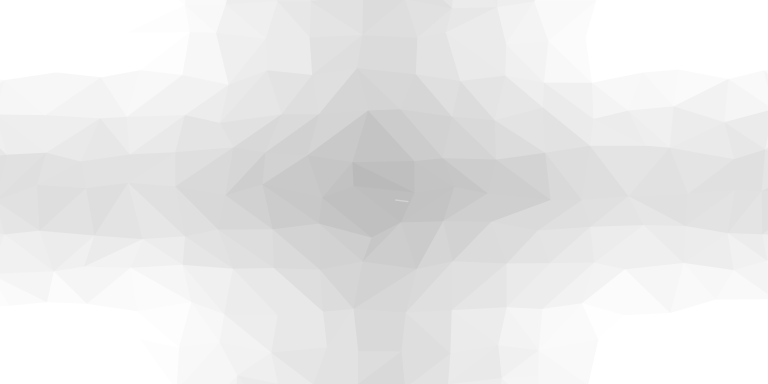
This background is drawn by a Shadertoy shader. Its source:

```glsl
// Pale low-poly backdrop: a jittered grid split into flat grey triangles.
// Each facet takes its grey from two crossing soft bands, sampled at its
// centroid, so the tone is darkest in the middle and white in the corners.

const vec2 CELL = vec2(0.118, 0.1);

vec2 hash2(vec2 p) {
    vec3 q = fract(p.xyx * vec3(0.1031, 0.103, 0.0973));
    q += dot(q, q.yzx + 33.33);
    return fract((q.xx + q.yz) * q.zy);
}

// Darkness of the vertical and horizontal bands, added together
float bandDarkness(vec2 p) {
    float vertical = 0.145 * max(0.0, 1.0 - abs(p.x - 0.99) / 0.585);
    float horizontal = 0.135 * max(0.0, 1.0 - abs(p.y - 0.51) / 0.32);
    return vertical + horizontal;
}

// Grid corner, shifted little enough that every quad stays convex
vec2 gridVertex(vec2 id) {
    return (id + 0.48 * (hash2(id + 17.0) - 0.5) * 2.0 * 0.5) * CELL;
}

// Distance to the line a-b, positive on its left
float lineDistance(vec2 p, vec2 a, vec2 b) {
    vec2 along = normalize(b - a);
    return dot(p - a, vec2(-along.y, along.x));
}

// Adds one counter-clockwise facet: x is weighted grey, y is weight
vec2 facet(vec2 p, vec2 a, vec2 b, vec2 c, vec2 seed, float pixel) {
    float inside = min(lineDistance(p, a, b),
                   min(lineDistance(p, b, c), lineDistance(p, c, a)));
    float coverage = clamp(0.5 + inside / pixel, 0.0, 1.0);
    float darkness = bandDarkness((a + b + c) / 3.0);
    float variation = 0.022 * (hash2(seed).x - 0.5);
    variation *= smoothstep(0.0, 0.04, darkness);
    return coverage * vec2(1.0 - darkness + variation, 1.0);
}

float segmentDistance(vec2 p, vec2 a, vec2 b) {
    vec2 ab = b - a;
    float t = clamp(dot(p - a, ab) / dot(ab, ab), 0.0, 1.0);
    return length(p - a - t * ab);
}

void mainImage(out vec4 fragColor, in vec2 fragCoord) {
    vec2 p = fragCoord / iResolution.y;
    float pixel = 1.0 / iResolution.y;
    vec2 home = floor(p / CELL);
    vec2 sum = vec2(0.0);

    // Facets of the surrounding quads
    for (int j = -1; j <= 1; j++) {
        for (int i = -1; i <= 1; i++) {
            vec2 id = home + vec2(i, j);
            vec2 a = gridVertex(id);
            vec2 b = gridVertex(id + vec2(1.0, 0.0));
            vec2 c = gridVertex(id + vec2(1.0, 1.0));
            vec2 d = gridVertex(id + vec2(0.0, 1.0));

            // Split along the diagonal that best follows the tone
            float riseAC = abs(bandDarkness(a) - bandDarkness(c));
            float riseBD = abs(bandDarkness(b) - bandDarkness(d));
            if (riseAC < riseBD) {
                sum += facet(p, a, b, c, id + 51.0, pixel);
                sum += facet(p, a, c, d, id + 92.0, pixel);
            } else {
                sum += facet(p, a, b, d, id + 51.0, pixel);
                sum += facet(p, b, c, d, id + 92.0, pixel);
            }
        }
    }
    float grey = sum.x / max(sum.y, 0.001);

    // Tiny pale sliver near the centre
    float sliver = segmentDistance(p, vec2(1.031, 0.479), vec2(1.062, 0.475));
    grey += 0.08 * (1.0 - smoothstep(0.0, 0.001 + pixel, sliver));

    fragColor = vec4(vec3(clamp(grey, 0.0, 1.0)), 1.0);
}
```
